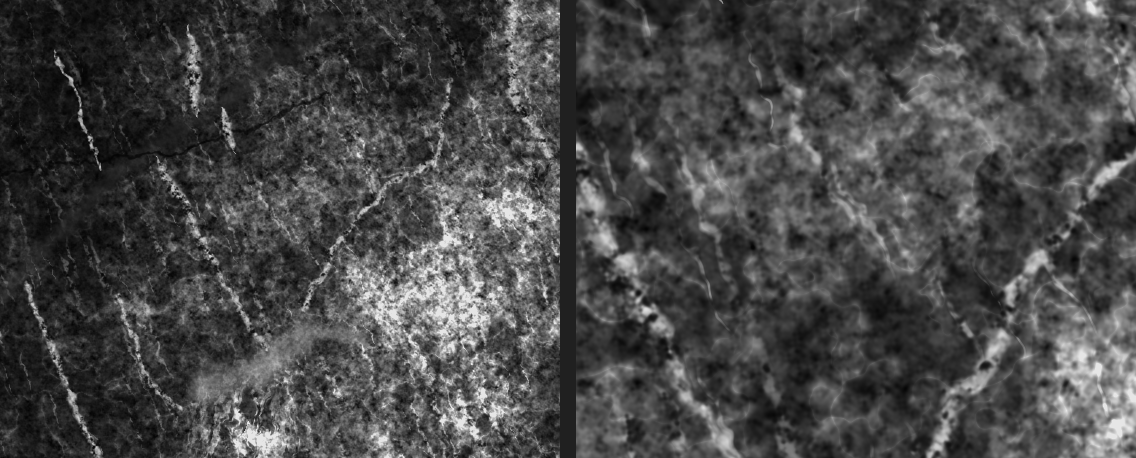
Left, the full canvas; right, a detail of the centre.
Reproduce this texture procedurally as a Shadertoy shader.

```glsl
// Dark fractured stone in greyscale: grainy rock, darkest at upper left,
// crossed by web-like filaments, slanted mineral streaks and bright veins.
// Built from value noise, warped Voronoi cells and tapered line segments.
const float SLANT = 0.38;      // tilt of the mineral streaks, radians
const float BRIGHTEST = 0.9;

float hash(vec2 p) { return fract(sin(dot(p, vec2(127.1, 311.7))) * 43758.5453); }

float noise(vec2 p) {
    vec2 i = floor(p), f = fract(p);
    f = f * f * (3.0 - 2.0 * f);
    return mix(mix(hash(i), hash(i + vec2(1, 0)), f.x),
               mix(hash(i + vec2(0, 1)), hash(i + vec2(1, 1)), f.x), f.y);
}

float fbm(vec2 p, int octaves) {
    float sum = 0.0, amp = 0.5, total = 0.0;
    for (int i = 0; i < octaves; i++) {
        sum += amp * noise(p);
        total += amp;
        amp *= 0.6;
        p = mat2(1.6, 1.2, -1.2, 1.6) * p + 7.3;
    }
    return sum / total;
}

// Thin bright lines along the middle level of a noise field
float filament(vec2 p, float width) { return exp(-abs(fbm(p, 5) - 0.5) / width); }

float glow(vec2 p, vec2 centre, vec2 radius) {
    vec2 d = (p - centre) / radius;
    return exp(-dot(d, d));
}

// x runs across the streaks, y along them
vec2 slanted(vec2 p, float angle) {
    float c = cos(angle), s = sin(angle);
    return vec2(c * p.x + s * p.y, s * p.x - c * p.y);
}

// Line segment; taper 1 narrows both ends to a point
float vein(vec2 p, vec2 a, vec2 b, float width, float taper) {
    vec2 ab = b - a;
    float t = clamp(dot(p - a, ab) / dot(ab, ab), 0.0, 1.0);
    float w = width * mix(1.0, sin(3.14 * t), taper) + 0.001;
    return 1.0 - smoothstep(0.2 * w, w, length(p - a - t * ab));
}

float path(vec2 p, vec2 a, vec2 b, vec2 c, float width) {
    return max(vein(p, a, b, width, 0.0), vein(p, b, c, width, 0.0));
}

// Border distance and random shade of the nearest cell
vec2 cells(vec2 p) {
    float near = 9.0, second = 9.0, shade = 0.0;
    for (int i = 0; i < 9; i++) {
        vec2 id = floor(p) + vec2(i % 3 - 1, i / 3 - 1);
        float d = length(id + vec2(hash(id), hash(id + 41.0)) - p);
        second = min(second, max(d, near));
        if (d < near) { near = d; shade = hash(id + 83.0); }
    }
    return vec2(second - near, shade);
}

// One sparse layer of tapered streaks
float streaks(vec2 p, float density, float seed) {
    vec2 q = p + seed, id = floor(q), f = fract(q) - 0.5;
    float taper = 1.0 - 4.0 * f.y * f.y;
    float width = 0.06 + 0.16 * hash(id + 9.0) * taper;
    float across = abs(f.x - 0.5 * hash(id + seed) + 0.25);
    return (1.0 - smoothstep(0.2 * width, width, across)) * taper * step(hash(id + 5.0), density);
}

float mainVeins(vec2 p) {
    float v = path(p, vec2(0.67, 0.33), vec2(0.72, 0.45), vec2(0.80, 0.55), 0.009);
    v = max(v, path(p, vec2(0.80, 0.55), vec2(0.97, 0.67), vec2(0.98, 0.82), 0.009));
    v = max(v, path(p, vec2(1.13, 1.0), vec2(1.12, 0.79), vec2(1.20, 0.67), 0.014));
    v = max(v, path(p, vec2(0.06, 0.38), vec2(0.13, 0.21), vec2(0.21, 0.01), 0.011));
    v = max(v, path(p, vec2(0.12, 0.89), vec2(0.16, 0.80), vec2(0.22, 0.63), 0.005));
    v = max(v, path(p, vec2(0.40, 0.57), vec2(0.48, 0.37), vec2(0.58, 0.25), 0.007));
    v = max(v, path(p, vec2(0.26, 0.36), vec2(0.33, 0.16), vec2(0.39, 0.10), 0.007));
    v = max(v, vein(p, vec2(0.34, 0.65), vec2(0.41, 0.55), 0.016, 1.0));
    v = max(v, vein(p, vec2(0.41, 0.95), vec2(0.425, 0.74), 0.019, 1.0));
    return max(v, vein(p, vec2(0.48, 0.78), vec2(0.51, 0.66), 0.018, 1.0));
}

void mainImage(out vec4 fragColor, in vec2 fragCoord) {
    vec2 p = fragCoord / iResolution.y;
    vec2 drift = vec2(fbm(p * 9.0, 4), fbm(p * 9.0 + 31.0, 4)) - 0.5;
    vec2 jag = vec2(fbm(p * 70.0, 2), fbm(p * 70.0 + 17.0, 2)) - 0.5;
    vec2 q = p + 0.045 * drift + 0.013 * jag;
    float grain = fbm(p * 65.0, 3), speck = fbm(p * 170.0, 2);
    // Broad light and dark regions
    float low = 1.0 - smoothstep(0.1, 0.9, p.y), right = smoothstep(0.0, 1.1, p.x);
    float pale = glow(p, vec2(0.92, 0.38), vec2(0.16, 0.14)) + glow(p, vec2(1.16, 0.6), vec2(0.08, 0.1))
        + glow(p, vec2(1.06, 0.08), vec2(0.14, 0.1));
    float tone = 0.075 + 0.10 * right + 0.075 * low + 0.03 * low * right + 0.05 * pale;
    // Rock with dark angular cells and fine grain
    vec2 cell = cells(q * 7.0 + 1.5 * drift);
    float light = tone * exp(2.3 * (fbm(p * 6.0 + 3.0, 4) - 0.5));
    light *= mix(0.7, 1.2, mix(1.0, cell.y, smoothstep(0.0, 0.2, cell.x)));
    light *= max(0.1, 1.5 * grain + 1.1 * speck - 0.3);
    // Webs of fine veins and slanted streaks
    float web = 0.5 * exp(-cell.x / 0.05) + 0.8 * filament(q * 4.0, 0.014);
    web += 0.8 * filament(q * 10.0 + 20.0, 0.03) * (0.3 + right);
    light += web * (0.03 + 0.75 * tone) * (1.6 * grain + speck - 0.4);
    vec2 s = slanted(q, SLANT);
    float marks = max(streaks(s * vec2(18, 5), 0.35, 3.0), streaks(s * vec2(36, 10), 0.3, 19.0));
    light += marks * (0.10 + 0.9 * tone) * smoothstep(0.3, 0.65, 0.5 * (grain + speck));
    // Smooth grey band and thin dark crack
    float band = path(q, vec2(0.0, 0.36), vec2(0.22, 0.59), vec2(0.72, 0.95), 0.026);
    light = mix(light, 0.1 + 0.12 * grain, 0.6 * band);
    light *= 1.0 - 0.6 * path(q, vec2(0.0, 0.62), vec2(0.38, 0.66), vec2(0.72, 0.79), 0.004);
    // Pale arch above splintered crystals
    float arch = max(path(q, vec2(0.45, 0.14), vec2(0.56, 0.19), vec2(0.67, 0.28), 0.05),
        vein(q, vec2(0.66, 0.29), vec2(0.78, 0.26), 0.018, 0.0));
    light = mix(light, 0.2 + 0.45 * fbm(p * 14.0, 4) + 0.2 * speck, 0.75 * arch);
    float splinter = smoothstep(0.45, 0.62, fbm(slanted(q, -0.3) * vec2(75, 28), 3));
    light += splinter * (0.55 * glow(p, vec2(0.54, 0.05), vec2(0.12, 0.09)) + 0.2 * pale) * (0.5 + speck);
    // Bright veins, broken up by the grain
    float broken = smoothstep(0.25, 0.55, 0.6 * grain + 0.4 * speck);
    light = mix(light, 0.4 + 0.6 * speck, 0.85 * mainVeins(q) * broken);
    fragColor = vec4(vec3(clamp(light, 0.02, BRIGHTEST)), 1.0);
}
```
